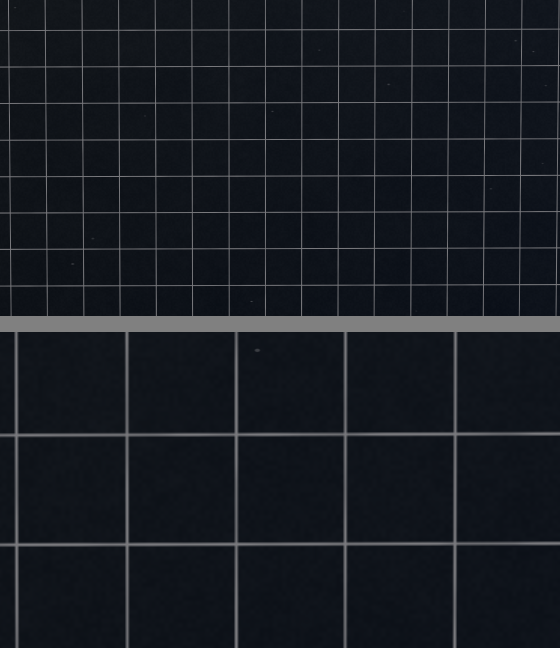
Top: the whole. Bottom: its middle third, enlarged.
A Shadertoy shader for this pattern:

```glsl
// Thin pale grid on a near-black blue board, slightly tilted and converging.
// Lines are distances to the nearest grid coordinate; value noise adds
// uneven ink, grain and mottling, and hashed cells scatter dust specks.

#define PITCH vec2(0.1155, 0.1154)   // cell size in canvas heights
#define ORIGIN vec2(-0.0463, 0.0972) // one crossing, x from the centre
#define CONVERGE 0.0012              // column pitch gained from bottom to top
#define TILT 0.0026                  // slope of the rows
#define LINE_WIDTH 0.0031
#define LINE_SOFT 0.0026
#define LINE_COLOR vec3(0.475, 0.475, 0.49)
#define BOARD_LOW vec3(0.044, 0.062, 0.092)
#define BOARD_HIGH vec3(0.069, 0.086, 0.110)
#define GRAIN 0.014
#define SPECK_CHANCE 0.09

float hash(vec2 p) {
    vec3 q = fract(vec3(p.xyx) * 0.1031);
    q += dot(q, q.yzx + 33.33);
    return fract((q.x + q.y) * q.z);
}

float noise(vec2 p) {
    vec2 i = floor(p), f = fract(p);
    f = f * f * (3.0 - 2.0 * f);
    return mix(mix(hash(i), hash(i + vec2(1, 0)), f.x),
               mix(hash(i + vec2(0, 1)), hash(i + vec2(1, 1)), f.x), f.y);
}

// Box-filtered coverage of a thin line at distance d
float lineCoverage(float d, float pixel) {
    float soft = max(pixel, LINE_SOFT);
    return clamp(((LINE_WIDTH + soft) * 0.5 - d) / soft, 0.0, min(1.0, LINE_WIDTH / soft));
}

// Distance to the nearest line, each line shifted a little
float lineDistance(float g, float pitch, float seed) {
    float id = round(g);
    float shift = (hash(vec2(id + 40.0, seed)) - 0.5) * 0.012;
    return abs(g - id - shift) * pitch;
}

// At most one small, stretched speck per cell, more often near the top
float speck(vec2 g, float height, float pixel) {
    vec2 id = floor(g) + 60.0;
    float present = step(hash(id + 7.0), SPECK_CHANCE * mix(0.6, 1.5, height));
    vec2 center = 0.15 + 0.7 * vec2(hash(id + 13.0), hash(id + 29.0));
    vec2 offset = (fract(g) - center) * PITCH;
    float radius = mix(0.0012, 0.0030, hash(id + 41.0));
    float d = length(offset * vec2(0.75, 1.2)) - radius;
    float strength = mix(0.2, 0.6, hash(id + 53.0));
    return present * strength * (1.0 - smoothstep(-pixel, pixel, d));
}

void mainImage(out vec4 fragColor, in vec2 fragCoord) {
    float pixel = 1.0 / iResolution.y;
    vec2 p = fragCoord * pixel;
    float aspect = iResolution.x * pixel;
    float across = p.x / aspect;
    vec2 centered = p - vec2(0.5 * aspect, 0.0);

    // Warped grid coordinates
    vec2 pitch = PITCH + vec2(CONVERGE * (p.y - 0.5), 0.0);
    vec2 g = (centered - ORIGIN - vec2(0.0, TILT * centered.x)) / pitch;

    // Board: cooler to the right, mottled and grainy
    float lift = clamp(0.2 + 0.75 * p.y + 0.35 * (noise(p * 7.0) - 0.5), 0.0, 1.0);
    vec3 color = mix(BOARD_LOW, BOARD_HIGH, lift);
    color += vec3(-0.004, 0.0, 0.012) * (across - 0.5);
    color += GRAIN * (noise(p * 210.0) - 0.5);
    color += 0.5 * GRAIN * (noise(p * 55.0 + 17.0) - 0.5);

    // Lines with uneven ink
    float columns = lineCoverage(lineDistance(g.x, pitch.x, 3.0), pixel);
    float rows = lineCoverage(lineDistance(g.y, pitch.y, 11.0), pixel);
    columns *= 0.84 + 0.28 * noise(vec2(round(g.x) * 5.3 + 90.0, p.y * 24.0));
    rows *= 0.84 + 0.28 * noise(vec2(p.x * 24.0, round(g.y) * 5.3 + 70.0));
    float ink = 1.0 - (1.0 - min(columns, 1.0)) * (1.0 - min(rows, 1.0));
    color = mix(color, LINE_COLOR, ink);

    // Dust
    color = mix(color, LINE_COLOR, speck(g, p.y, pixel));

    fragColor = vec4(clamp(color, 0.0, 1.0), 1.0);
}
```
